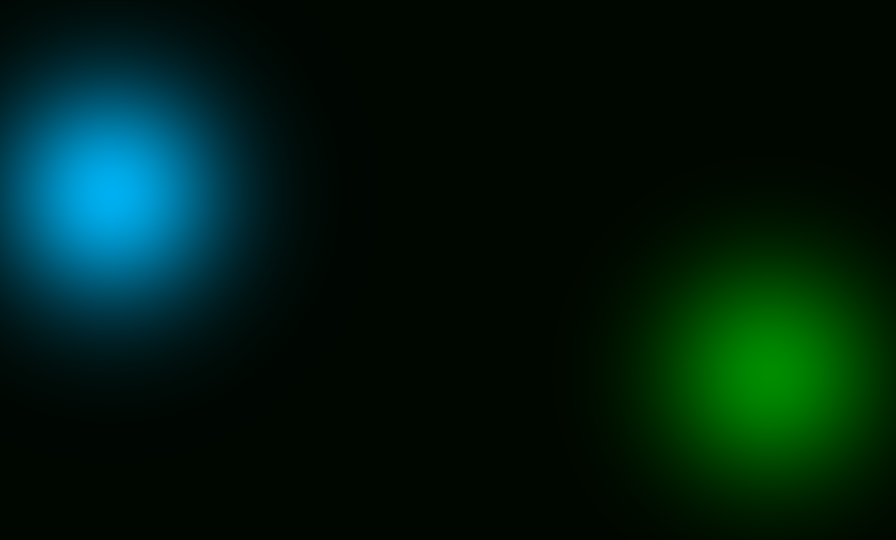
A Shadertoy shader for this background:

```glsl
#define BACKDROP     vec3(0.0, 0.022, 0.0)
#define BLUE_COLOR   vec3(0.0, 0.665, 0.94)
#define BLUE_CENTER  vec2(0.124, 0.641)
#define BLUE_RADIUS  0.200
#define GREEN_COLOR  vec3(0.0, 0.525, 0.0)
#define GREEN_CENTER vec2(0.859, 0.308)
#define GREEN_RADIUS 0.195

// Gaussian falloff; center is a fraction of the canvas, radius of its height
float glow(vec2 uv, vec2 center, float radius) {
    float aspect = iResolution.x / iResolution.y;
    vec2 offset = (uv - center) * vec2(aspect, 1.0) / radius;
    return exp(-dot(offset, offset));
}

void mainImage(out vec4 fragColor, in vec2 fragCoord) {
    vec2 uv = fragCoord / iResolution.xy;

    // Two soft lights over a near-black green
    vec3 color = BACKDROP;
    color += BLUE_COLOR * glow(uv, BLUE_CENTER, BLUE_RADIUS);
    color += GREEN_COLOR * glow(uv, GREEN_CENTER, GREEN_RADIUS);

    fragColor = vec4(color, 1.0);
}
```
